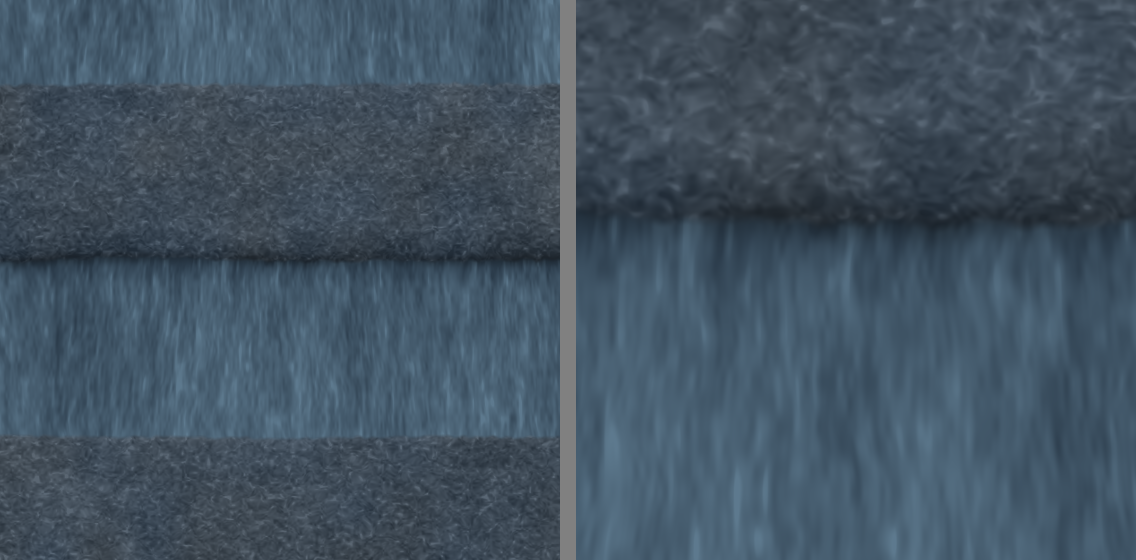
Left: the whole. Right: its middle third, enlarged.
A three.js fragment shader for this texture:

```glsl
varying vec2 vUv;

float hash(vec2 p) {
  vec3 q = fract(vec3(p.xyx) * 0.1031);
  q += dot(q, q.yzx + 33.33);
  return fract((q.x + q.y) * q.z);
}

float noise(vec2 p) {
  vec2 i = floor(p);
  vec2 f = fract(p);
  f = f * f * (3.0 - 2.0 * f);
  float low = mix(hash(i), hash(i + vec2(1.0, 0.0)), f.x);
  float high = mix(hash(i + vec2(0.0, 1.0)), hash(i + vec2(1.0, 1.0)), f.x);
  return mix(low, high, f.y);
}

float fbm(vec2 p) {
  float sum = 0.0;
  float gain = 0.53;
  for (int k = 0; k < 4; k++) {
    sum += gain * noise(p);
    p = mat2(1.6, 1.2, -1.2, 1.6) * p + 17.3;
    gain *= 0.5;
  }
  return sum;
}

// Blue face: fine upright fibres, shaded below the upper lip
vec3 brushedFace(vec2 p, float height) {
  float lean = (noise(vec2(p.x * 7.0, 3.0)) - 0.5) * 0.07 * height;
  vec2 q = vec2(p.x + lean + 0.006 * noise(p * 24.0), p.y);
  float fine = noise(q * vec2(165.0, 32.0) + 9.0);
  float hair = noise(q * vec2(260.0, 75.0) + 41.0);
  float strand = noise(q * vec2(60.0, 10.0) + 23.0);
  float patches = fbm(p * vec2(9.0, 3.0) + 5.0);
  float tone = 0.5 + 0.34 * (fine - 0.5) + 0.22 * (hair - 0.5);
  tone += 0.28 * (strand - 0.5) + 0.65 * (patches - 0.5);
  tone += 0.16 * (0.5 - height);
  // Pale flecks and the contact shadow
  tone += 0.22 * smoothstep(0.72, 0.95, fine) * strand;
  tone -= 0.3 * smoothstep(0.82, 1.0, height) * (0.4 + noise(p * vec2(14.0, 5.0)));
  return mix(vec3(0.17, 0.235, 0.295), vec3(0.365, 0.475, 0.555), clamp(tone, 0.0, 1.0));
}

// Slate pile: short crumbly loops, darkening towards the lower roll
vec3 loopedPile(vec2 p, float height) {
  vec2 q = p + 0.008 * vec2(noise(p * 65.0), noise(p * 65.0 + 31.0));
  float grain = noise(q * vec2(125.0, 165.0));
  float crumb = noise(q * vec2(225.0, 270.0) + 13.0);
  float clump = fbm(p * vec2(26.0, 34.0) + 8.0);
  float patches = fbm(p * vec2(5.0, 7.0) + 19.0);
  float tone = 0.46 + 0.38 * (grain - 0.5) + 0.32 * (crumb - 0.5);
  tone += 0.36 * (clump - 0.5) + 0.42 * (patches - 0.5);
  tone += 0.28 * smoothstep(0.68, 0.95, grain) * crumb;
  tone -= 0.32 * (1.0 - smoothstep(0.0, 0.2, height));
  tone += 0.07 * smoothstep(0.3, 0.7, height);
  // Worn rim along the upper fold
  tone += 0.12 * smoothstep(0.95, 0.99, height);
  vec3 pile = mix(vec3(0.14, 0.18, 0.22), vec3(0.35, 0.4, 0.45), clamp(tone, 0.0, 1.0));
  float tint = noise(p * 11.0 + 27.0) - 0.5;
  return pile + vec3(-0.018, 0.0, 0.022) * tint;
}

void main() {
  vec2 p = vUv;
  // Soft, slightly uneven folds
  float wobble = 0.012 * (noise(vec2(p.x * 4.0, p.y * 2.0)) - 0.5);
  wobble += 0.006 * (noise(p * vec2(75.0, 20.0)) - 0.5);
  float phase = (p.y + wobble - 0.221) / 0.632;

  float faceOffset = fract(phase + 0.25) - 0.5;
  float faceHeight = clamp(faceOffset * 2.0 + 0.5, 0.0, 1.0);
  float pileHeight = clamp((fract(phase - 0.25) - 0.25) * 2.0, 0.0, 1.0);
  float edge = 0.25 - abs(faceOffset);
  float face = smoothstep(-0.007, 0.007, edge);

  vec3 color = mix(loopedPile(p, pileHeight), brushedFace(p, faceHeight), face);
  // Narrow dark seam under each roll
  float seam = exp(-pow((faceOffset - 0.25) / 0.016, 2.0));
  color *= 1.0 - 0.2 * seam * (0.5 + noise(vec2(p.x * 18.0, 2.0)));
  gl_FragColor = vec4(color, 1.0);
}
```
